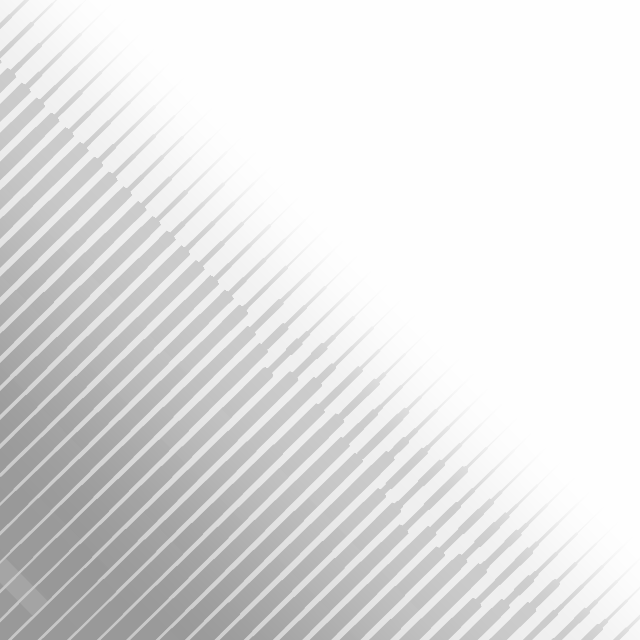
A Shadertoy shader for this background:

```glsl
const float SLOPE = 0.98;        // rise of the stripes
const float PERIOD = 0.0453;     // spacing measured down the left side
const float PHASE = 0.1315;
const float SEGMENT = 0.062;     // length of one width step

float hash(vec2 p) {
    return fract(sin(dot(p, vec2(127.1, 311.7))) * 43758.545);
}

float softStep(float edge, float x, float blur) {
    return smoothstep(edge - blur, edge + blur, x);
}

// Stripe width, as a share of the period, at one place along a stripe
float stripeWidth(float along, float id, float blur) {
    float seed = hash(vec2(id, 3.0));
    float q = along / SEGMENT + seed;
    float cell = floor(q);
    float blend = smoothstep(1.0 - 2.0 * blur / SEGMENT, 1.0, fract(q));
    float stair = (cell + blend + 0.5 - seed) * SEGMENT;
    float jitter = mix(hash(vec2(id, cell)), hash(vec2(id, cell + 1.0)), blend) - 0.5;

    float wide = mix(0.88, 0.61, smoothstep(-0.85, -0.1, stair)) + 0.05 * jitter;
    float medium = 0.37 + 0.12 * jitter;
    float thin = mix(0.25, 0.06, smoothstep(-0.09, 0.17, stair)) + 0.06 * jitter;

    // Upper stripes narrow on one line, lower ones in scattered stages
    float scattered = step(16.5, id);
    float wideEnd = mix(-0.091, mix(-0.18, -0.085, hash(vec2(id, 7.0))), scattered);
    float mediumEnd = mix(wideEnd, mix(-0.07, 0.01, hash(vec2(id, 11.0))), scattered);
    float width = mix(wide, medium, softStep(wideEnd, along, blur));
    return mix(width, thin, softStep(mediumEnd, along, blur));
}

float stripeTone(float along) {
    return 0.60 + 0.20 * smoothstep(-0.75, -0.08, along)
                + 0.19 * smoothstep(-0.10, 0.17, along);
}

float gapTone(float along) {
    return 0.78 + 0.16 * smoothstep(-0.85, -0.08, along)
                + 0.055 * smoothstep(-0.12, 0.16, along);
}

// Pale blocks set on three neighbouring stripes
float paleBlocks(float along, float id, float blur) {
    float row = step(16.5, id) * step(id, 19.5);
    return row * softStep(0.0, 0.023 - abs(along + 0.869), blur);
}

void mainImage(out vec4 fragColor, in vec2 fragCoord) {
    vec2 p = fragCoord / iResolution.xy;
    float pixel = 1.0 / min(iResolution.x, iResolution.y);

    // Diagonal frame
    float down = 1.0 - p.y;
    float along = p.x - SLOPE * down;
    float across = (SLOPE * p.x + down - PHASE) / PERIOD;
    float id = floor(across + 0.5);
    float offset = abs(across - id);

    // Stripes over the gradient
    float width = stripeWidth(along, id, pixel);
    float cover = softStep(0.0, 0.5 * width - offset, 0.8 * pixel / PERIOD);
    cover *= 1.0 - smoothstep(0.13, 0.18, along);
    float tint = 0.012 * (hash(vec2(id, floor(along / 0.14))) - 0.5);
    tint *= 1.0 - smoothstep(-0.3, -0.1, along);
    float tone = stripeTone(along) + tint + 0.045 * paleBlocks(along, id, pixel);

    fragColor = vec4(vec3(mix(gapTone(along), tone, cover)), 1.0);
}
```
